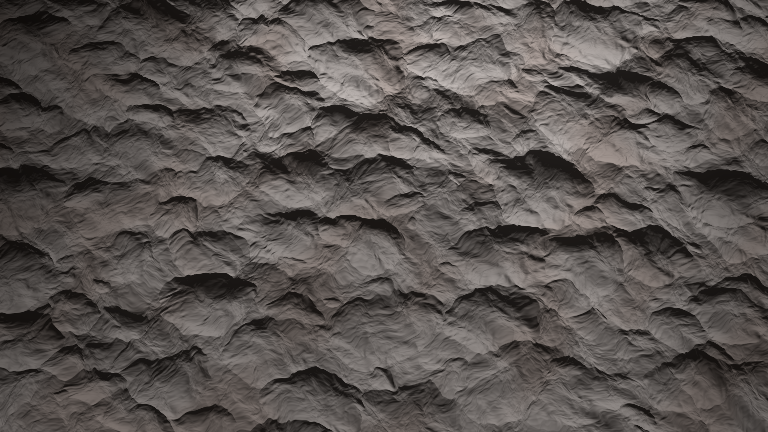
A Shadertoy shader for this texture:

```glsl
// Dark scalloped rock wall with eroded hollows, lit softly from above.

vec2 hash2(vec2 cell) {
    vec3 h = fract(cell.xyx * vec3(0.1031, 0.1030, 0.0973));
    h += dot(h, h.yzx + 33.33);
    return fract((h.xx + h.yz) * h.zy);
}

// Cellular noise with rounded creases: lumpy, chipped stone
float lumps(vec2 p) {
    vec2 cell = floor(p), f = fract(p);
    float sum = 0.0;
    for (int y = -1; y <= 1; y++)
    for (int x = -1; x <= 1; x++) {
        vec2 o = vec2(x, y);
        vec2 d = o + hash2(cell + o) - f;
        sum += exp(-9.0 * dot(d, d));
    }
    return -log(sum + 0.002) / 9.0;
}

// Deepest of the scattered bowls, each with a steep upper wall
float hollows(vec2 p, float smallest, float largest) {
    vec2 cell = floor(p), f = fract(p);
    float depth = 0.0;
    for (int y = -1; y <= 1; y++)
    for (int x = -1; x <= 1; x++) {
        vec2 o = vec2(x, y);
        vec2 traits = hash2(cell + o + 71.0);
        vec2 d = o + 0.1 + 0.8 * hash2(cell + o) - f;
        d.y += (traits.y - 0.5) * 0.6 * d.x;
        d.y *= d.y < 0.0 ? 1.3 : 0.85;
        float radius = mix(smallest, largest, traits.x);
        float q = length(d) / radius;
        depth = max(depth, radius * (1.0 - pow(q, 2.5)) * (0.6 + 0.7 * traits.y));
    }
    return depth;
}

// Layered sines bend and fray the rims; hollows shrink toward the top
vec2 bend(vec2 p) {
    p = vec2(p.x - 0.9, p.y) * (0.88 + 0.25 * p.y);
    p += 0.012 * sin(p.yx * vec2(15.0, 12.0) + 2.0 * sin(p * 8.0));
    p += 0.006 * sin(p.yx * vec2(39.0, 46.0) + 2.0 * sin(p * 29.0));
    p += 0.003 * sin(p.yx * vec2(97.0, 83.0) + 2.0 * sin((p + p.yx) * 51.0));
    return p + 0.0012 * sin(p.yx * 211.0 + 2.0 * sin((p - p.yx) * 127.0));
}

float wallHeight(vec2 p) {
    vec2 q = bend(p) + 7.0;
    float broad = hollows(q * vec2(2.3, 3.0), 0.35, 0.8) * 0.045;
    float middle = hollows(q * vec2(4.8, 6.0) + 19.0, 0.2, 0.66) * 0.065;
    float small = hollows(q * vec2(8.5, 11.0) + 43.0, 0.05, 0.6) * 0.03;
    return -broad - max(middle, small);
}

// Rough grain: each octave is turned and pushed aside by the ones before
float grain(vec2 p) {
    vec2 q = bend(p) + 5.0;
    float sum = 0.0, size = 0.08;
    for (int i = 0; i < 5; i++) {
        q = mat2(0.8, 0.6, -0.6, 0.8) * q + 3.7 + sum * vec2(1.1, -0.8);
        sum += 0.16 * size * lumps(q * vec2(0.8, 1.2) / size);
        size *= 0.52;
    }
    return sum;
}

float surface(vec2 p) {
    return wallHeight(p) + grain(p);
}

void mainImage(out vec4 fragColor, in vec2 fragCoord) {
    vec2 uv = fragCoord / iResolution.xy;
    vec2 p = fragCoord / iResolution.y;

    // Surface normal
    vec2 e = vec2(0.0014, 0.0);
    vec2 slope = vec2(surface(p + e.xy) - surface(p - e.xy),
                      surface(p + e.yx) - surface(p - e.yx)) / (2.0 * e.x);
    vec3 normal = normalize(vec3(-slope, 1.0));
    vec3 toLight = normalize(vec3(0.12, 0.76, 0.58));
    float diffuse = max(dot(normal, toLight), 0.0);

    // Soft shadow beneath the upper rims
    float base = wallHeight(p), blocked = 0.0;
    for (int i = 1; i <= 7; i++) {
        float t = 0.008 * float(i);
        blocked = max(blocked, wallHeight(p + t * vec2(0.16, 0.98)) - base - 0.55 * t);
    }
    float shadow = smoothstep(0.0, 0.014, blocked);

    // Uneven daylight: dim left side, glow high in the middle
    float daylight = mix(0.25, 0.85, smoothstep(-0.15, 0.5, uv.x + 0.3 * (1.0 - uv.y)));
    vec2 g = (uv - vec2(0.58, 0.85)) * vec2(2.6, 1.9);
    daylight += 0.36 * exp(-dot(g, g));
    daylight *= 1.0 - 0.15 * smoothstep(0.75, 1.0, uv.x);

    // Stone tone with faint brown stains
    float stain = smoothstep(0.05, 0.5, lumps(bend(p) * 6.0 + 11.0));
    float tone = 0.085 + 0.52 * diffuse * (1.0 - 0.55 * shadow);
    tone *= daylight * (1.0 + 3.0 * base) * (1.04 - 0.08 * stain);
    vec3 tint = mix(vec3(1.0, 0.975, 0.965), vec3(1.02, 0.96, 0.935), stain);
    vec3 color = tone * tint + vec3(0.022, 0.012, 0.006);
    fragColor = vec4(clamp(color, 0.0, 1.0), 1.0);
}
```
